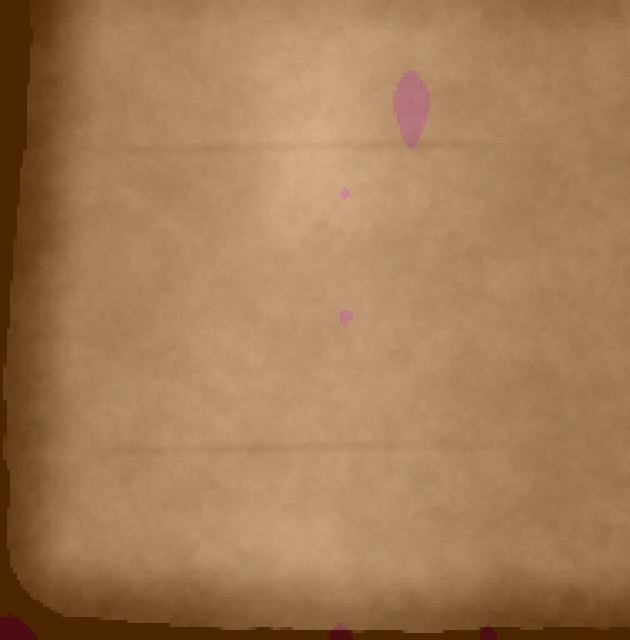
Reproduce this texture procedurally as a Shadertoy shader.

```glsl
// Aged tan parchment with burnt left and lower edges, faint creases and mauve stains.

vec3 hash3(vec2 p) {
    vec3 q = fract(p.xyx * vec3(0.1031, 0.1030, 0.0973));
    q += dot(q, q.yxz + 33.33);
    return fract((q.xxy + q.yzz) * q.zyx);
}

// Cellular noise: soft blend of random tones around scattered points, about -0.5 to 0.5
float mottle(vec2 p) {
    vec2 cell = floor(p);
    float tone = 0.0, total = 0.0;
    for (int j = -1; j <= 1; j++)
    for (int i = -1; i <= 1; i++) {
        vec2 id = cell + vec2(i, j);
        vec3 h = hash3(id);
        vec2 d = id + h.xy - p;
        float weight = exp(-4.0 * dot(d, d));
        tone += weight * h.z;
        total += weight;
    }
    return tone / total - 0.5;
}

// Distance inward from the burnt border, rounded at the lower left corner
float burnDistance(vec2 p) {
    float left = 0.008 + 0.042 * smoothstep(0.35, 1.0, p.y)
               + 0.010 * exp(-pow((p.y - 0.24) / 0.03, 2.0));
    float bottom = 0.010 + 0.04 * exp(-4.0 * p.x) + 0.01 * smoothstep(0.6, 1.0, p.x);
    vec2 inset = max(0.12 - p + vec2(left, bottom), 0.0);
    return 0.12 - length(inset);
}

// Horizontal fold, fading out toward both sides
float crease(vec2 p, float height) {
    float line = exp(-pow((p.y - height + 0.004 * sin(p.x * 7.0)) / 0.008, 2.0));
    return line * smoothstep(0.1, 0.3, p.x) * smoothstep(0.95, 0.6, p.x);
}

// Coverage of the kite-shaped stains: centre, half width, upper height
float stains(vec2 p) {
    vec4 spots[6] = vec4[6](
        vec4(0.653, 0.845, 0.030, 0.046), vec4(0.547, 0.699, 0.010, 0.007),
        vec4(0.549, 0.508, 0.012, 0.010), vec4(0.540, 0.004, 0.019, 0.023),
        vec4(0.775, 0.004, 0.014, 0.020), vec4(0.015, 0.004, 0.042, 0.036));
    float cover = 0.0;
    for (int i = 0; i < 6; i++) {
        vec2 d = p - spots[i].xy;
        float height = spots[i].w * (d.y > 0.0 ? 1.0 : 1.7);
        vec2 q = pow(abs(d) / vec2(spots[i].z, height), vec2(1.4));
        cover = max(cover, smoothstep(1.06, 0.94, q.x + q.y));
    }
    return cover;
}

void mainImage(out vec4 fragColor, in vec2 fragCoord) {
    // Coarse square grain
    vec2 aspect = vec2(iResolution.x / iResolution.y, 1.0);
    vec2 grain = floor(fragCoord / iResolution.y * 192.0);
    vec2 sheet = (grain + 0.5) / 192.0;
    vec2 p = sheet / aspect;

    // Broad light: a vertical glow with a brighter patch near the top
    float tone = 0.622 + 0.122 * exp(-pow((p.x - 0.5) / 0.28, 2.0));
    vec2 glow = (p - vec2(0.5, 0.77)) / vec2(0.10, 0.17);
    tone += 0.06 * exp(-dot(glow, glow));
    tone -= 0.07 * smoothstep(0.93, 1.0, p.y);

    // Paper mottling, folds and fine grain
    tone += 0.045 * mottle(sheet * 9.0) + 0.035 * mottle(sheet * 26.0 + 17.0);
    tone += 0.030 * mottle(sheet * 70.0 + 41.0);
    tone += 0.018 * (hash3(grain + 5.0).x - 0.5);
    tone -= 0.035 * (crease(p, 0.77) + crease(p, 0.30));

    // Scorched falloff, then the flat charred rim
    float burn = burnDistance(p) + 0.008 * mottle(sheet * 40.0);
    tone -= 0.23 * (1.0 - smoothstep(0.0, 0.12, burn));
    tone = mix(0.298, tone, smoothstep(-0.001, 0.001, burn));

    vec3 color = tone - vec3(0.0, 0.152, 0.296);
    color += vec3(0.0, -0.10, 0.07) * stains(p);
    fragColor = vec4(clamp(color, 0.0, 1.0), 1.0);
}
```
